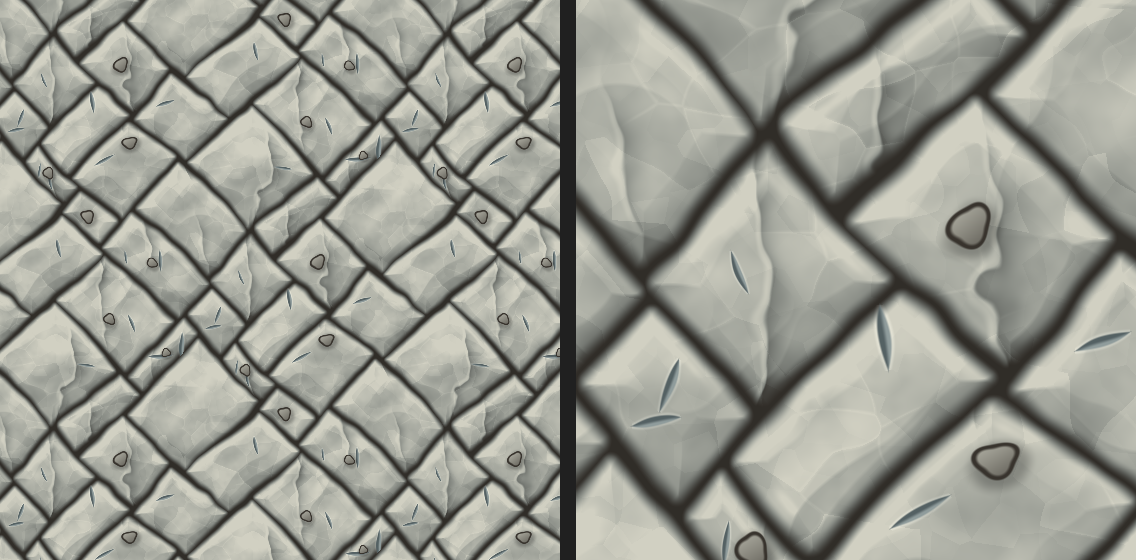
Left: the whole. Right: its middle third, enlarged.
A Shadertoy shader for this texture:

```glsl
const float TILE = 4.0;          // stones per side of the repeating tile
const float TILE_SPAN = 0.704;   // diagonal of that tile on the canvas
const vec2 LIGHT = vec2(-0.9, 0.44);
const vec3 JOINT = vec3(0.19, 0.175, 0.155);
const vec3 CHALK = vec3(0.78, 0.78, 0.73);
const vec3 GOUGE_DARK = vec3(0.33, 0.38, 0.39);
const vec3 GOUGE_PALE = vec3(0.56, 0.61, 0.61);

struct Stone { float inset; vec2 id; vec2 local; vec2 halfSize; };

float hash(vec2 p) { return fract(sin(dot(p, vec2(127.1, 311.7))) * 43758.545); }
vec2 hash2(vec2 p) { return vec2(hash(p), hash(p + 17.3)); }
mat2 rotation(float a) { return mat2(cos(a), sin(a), -sin(a), cos(a)); }

// Value noise that wraps with the tile; scale is a whole number
float noise(vec2 p, float scale) {
    p *= scale;
    float period = TILE * scale;
    vec2 i = floor(p), f = fract(p);
    f = f * f * (3.0 - 2.0 * f);
    vec2 a = mod(i, period), b = mod(i + 1.0, period);
    return mix(mix(hash(a), hash(vec2(b.x, a.y)), f.x),
               mix(hash(vec2(a.x, b.y)), hash(b), f.x), f.y);
}

vec2 corner(vec2 v) { return v + 0.68 * (hash2(mod(v, TILE) + 3.7) - 0.5); }

// Pinwheel of uneven blocks: edges alternate between neighbouring corners
Stone findStone(vec2 p) {
    p += 0.22 * (vec2(noise(p, 1.0), noise(p + 1.37, 1.0)) - 0.5);
    p += 0.035 * (vec2(noise(p, 5.0), noise(p + 2.31, 5.0)) - 0.5);
    Stone s = Stone(-9.0, vec2(0), vec2(0), vec2(1));
    for (int j = -1; j <= 1; j++)
    for (int i = -1; i <= 1; i++) {
        vec2 cell = floor(p) + vec2(i, j);
        vec2 a = corner(cell), b = corner(cell + vec2(1, 0));
        vec2 c = corner(cell + vec2(0, 1)), d = corner(cell + 1.0);
        bool even = mod(cell.x + cell.y, 2.0) < 0.5;
        vec2 low = even ? vec2(c.x, a.y) : vec2(a.x, b.y);
        vec2 high = even ? vec2(b.x, d.y) : vec2(d.x, c.y);
        vec2 id = mod(cell, TILE), halfSize = 0.5 * (high - low);
        vec2 local = rotation(0.09 * (hash(id + 8.1) - 0.5)) * (p - 0.5 * (low + high));
        vec2 q = abs(local) - halfSize + 0.07;
        float inset = 0.058 - length(max(q, 0.0)) - min(max(q.x, q.y), 0.0);
        if (inset > s.inset) s = Stone(inset, id, local, halfSize);
    }
    return s;
}

// Bevelled rim, soft swells and creased folds
float relief(vec2 p, float inset) {
    float width = 0.1 + 0.16 * noise(p + 0.6, 3.0);
    float rim = clamp(inset / width, 0.0, 1.0);
    float swell = 0.2 * noise(p, 2.0) + 0.05 * noise(p + 0.4, 5.0);
    return 0.14 * rim * (1.6 - 0.6 * rim) + swell - 0.16 * abs(noise(p + 1.7, 2.0) - 0.5);
}

// Chiselled facets: x is the facet tone, y the distance to its border
vec2 facets(vec2 p, float scale) {
    p = p * scale + 0.5 * noise(p, 4.0);
    float nearest = 9.0, second = 9.0, tone = 0.0;
    for (int j = -1; j <= 1; j++)
    for (int i = -1; i <= 1; i++) {
        vec2 cell = floor(p) + vec2(i, j), id = mod(cell, TILE * scale);
        float d = length(cell + hash2(id + 5.9) - p);
        if (d < nearest) { second = nearest; nearest = d; tone = hash(id + 2.2); }
        else second = min(second, d);
    }
    return vec2(tone, second - nearest);
}

// Ledge running down a stone: shade on its right, pale lip on its left
float crack(vec2 v, vec2 p, vec2 id) {
    float x = v.x + 0.4 * (hash(id + 4.4) - 0.5) + 0.4 * v.y * (hash(id + 6.2) - 0.5);
    x += 0.26 * (noise(p, 3.0) - 0.5) + 0.06 * (noise(p, 9.0) - 0.5);
    float shade = smoothstep(-0.008, 0.012, x) * exp(-9.0 * max(x, 0.0));
    float lip = smoothstep(0.03, 0.0, abs(x + 0.022));
    float fade = smoothstep(0.2, 0.6, noise(p + 0.8, 2.0));
    return step(hash(id + 9.6), 0.65) * fade * (0.07 * lip - 0.24 * shade);
}

vec3 addGouge(vec3 color, vec2 v, float angle, float size) {
    v = rotation(angle) * v / size;
    float lens = abs(v.x) - 0.17 * (1.0 - v.y * v.y);
    vec3 fill = mix(GOUGE_DARK, GOUGE_PALE, smoothstep(-0.05, 0.09, v.x));
    color += 0.07 * smoothstep(0.13, 0.03, lens) * step(abs(v.y), 1.0);
    return mix(color, fill, smoothstep(0.04, -0.04, lens));
}

vec3 addPebble(vec3 color, vec2 v, float radius) {
    float wobble = 0.12 * sin(3.0 * atan(v.y, v.x) + radius * 90.0);
    float r = length(v) / radius + wobble;
    float light = dot(v / radius, vec2(-0.5, 0.8));
    vec3 fill = mix(JOINT, CHALK, 0.6 + 0.22 * light);
    fill = mix(fill, JOINT * 1.15, smoothstep(0.68, 0.88, r));
    color *= 1.0 - 0.22 * smoothstep(1.7, 0.9, length(v / radius + vec2(-0.2, 0.3)));
    return mix(color, fill, smoothstep(1.08, 0.95, r));
}

void mainImage(out vec4 fragColor, in vec2 fragCoord) {
    vec2 uv = fragCoord / iResolution.y;
    vec2 p = vec2(uv.x - uv.y, uv.x + uv.y) * TILE / TILE_SPAN;
    Stone s = findStone(p);
    mat2 upright = mat2(1, -1, 1, 1) * 0.7071;
    vec2 v = upright * s.local;

    // Light on the slopes
    vec2 ahead = p + 0.02 * LIGHT;
    float slope = (relief(p, s.inset) - relief(ahead, findStone(ahead).inset)) / 0.02;
    float tone = 0.715 + 0.05 * v.y + 0.16 * clamp(slope, -1.7, 0.55);

    // Facets, ledges and brush grain
    vec2 broad = facets(p, 3.0), small = facets(p + 0.31, 6.0);
    tone += 0.07 * (broad.x - 0.5) + 0.035 * (small.x - 0.5);
    tone += 0.03 * smoothstep(0.07, 0.0, broad.y) * smoothstep(0.4, 0.7, noise(p, 3.0));
    tone += 0.025 * (noise(p, 16.0) - 0.5) + crack(v, p, s.id);
    tone += 0.07 * smoothstep(0.035, 0.0, abs(s.inset - 0.11)) * smoothstep(0.1, 0.7, slope);

    // Dark joints
    tone = mix(0.17, tone, smoothstep(-0.02, 0.075, s.inset));
    float level = clamp((tone - 0.19) / 0.59, 0.0, 1.06);
    vec3 color = mix(JOINT, CHALK, level);
    color += vec3(-0.012, 0.008, 0.02) * 4.0 * level * (1.0 - level);

    // Gouges and pebbles
    for (float k = 0.0; k < 2.0; k++) {
        vec2 seed = s.id + 11.3 * (k + 1.0);
        vec2 spot = upright * ((hash2(seed) - 0.5) * s.halfSize * 1.3);
        float angle = 0.9 * (hash(seed + 1.9) - 0.5) + 1.4 * step(0.75, hash(seed + 3.1));
        if (hash(seed + 7.7) < 0.55) color = addGouge(color, v - spot, angle, 0.1 + 0.09 * hash(seed + 5.3));
    }
    vec2 pebble = upright * ((hash2(s.id + 41.7) - 0.5) * s.halfSize * 1.2);
    if (hash(s.id + 53.1) < 0.5) color = addPebble(color, v - pebble, 0.06 + 0.04 * hash(s.id + 61.9));
    fragColor = vec4(color, 1.0);
}
```
